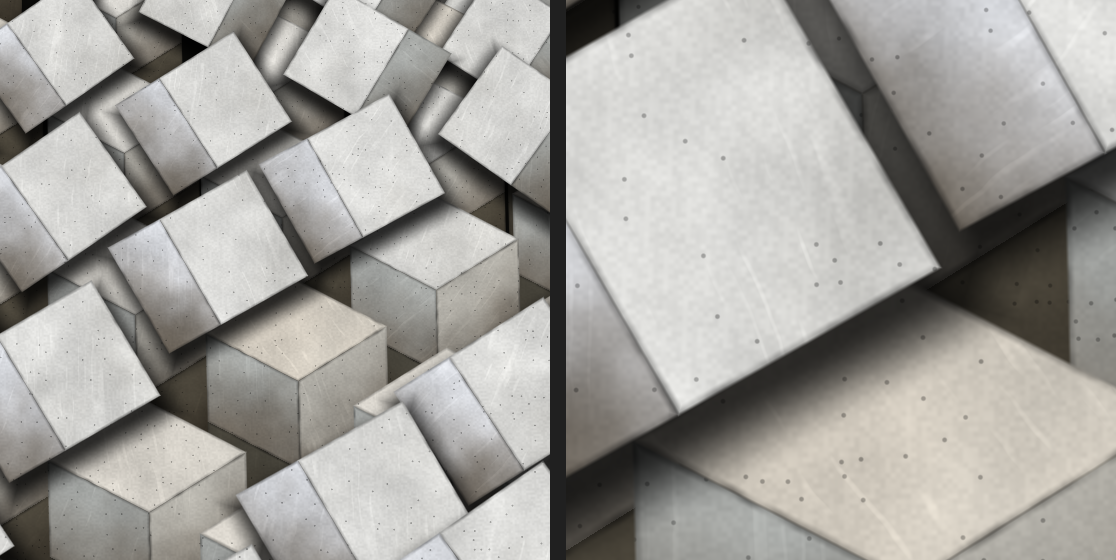
Left: the whole. Right: its middle third, enlarged.
A Shadertoy shader for this pattern:

```glsl
// A heap of weathered concrete cubes: upright columns with tilted cubes leaning on them.

const float CANVAS_HEIGHT = 7.68;   // layout units per canvas height
const float EDGE_SOFT = 0.011;
const vec3 GAP_BLACK   = vec3(0.04, 0.04, 0.033);
const vec3 PALE_GREY   = vec3(0.85, 0.85, 0.84);
const vec3 COOL_WHITE  = vec3(0.86, 0.87, 0.89);
const vec3 WARM_GREY   = vec3(0.70, 0.69, 0.66);
const vec3 MID_GREY    = vec3(0.64, 0.65, 0.64);
const vec3 STAIN_BROWN = vec3(0.40, 0.37, 0.33);

float hash(vec2 p) {
    return fract(sin(dot(p, vec2(127.1, 311.7))) * 43758.55);
}

float noise(vec2 p) {
    vec2 i = floor(p), f = fract(p);
    f = f * f * (3.0 - 2.0 * f);
    return mix(mix(hash(i), hash(i + vec2(1, 0)), f.x),
               mix(hash(i + vec2(0, 1)), hash(i + 1.0), f.x), f.y);
}

float fbm(vec2 p) {
    float sum = 0.0, amp = 0.5;
    for (int k = 0; k < 4; k++) {
        sum += amp * noise(p);
        p = mat2(1.6, 1.2, -1.2, 1.6) * p + 3.7;
        amp *= 0.5;
    }
    return sum;
}

mat2 rotation(float angle) {
    float c = cos(angle), s = sin(angle);
    return mat2(c, s, -s, c);
}

// Brightness of concrete: mottling, grain, trowel streaks and small pores
float concrete(vec2 p, float seed) {
    vec2 q = p + seed * 17.0;
    float mottle = fbm(q * 2.2) - 0.47;
    float grain = noise(q * 42.0) - 0.5;
    vec2 warped = rotation(0.6 + seed) * q + 0.15 * fbm(q * 1.5);
    float streak = smoothstep(0.72, 1.0, noise(warped * vec2(2.5, 24.0)));
    vec2 cell = floor(q * 11.0);
    vec2 pore = fract(q * 11.0) - 0.3 - 0.4 * vec2(hash(cell + 5.0), hash(cell + 9.0));
    float pit = step(0.86, hash(cell)) * (1.0 - smoothstep(0.06, 0.17, length(pore)));
    return 1.0 + 0.22 * mottle + 0.06 * grain + 0.06 * streak - 0.28 * pit;
}

// Signed distance to the sides of a parallelogram spanned by a and b, positive inside
float edgeDistance(vec2 uv, vec2 a, vec2 b) {
    float area = abs(a.x * b.y - a.y * b.x);
    vec2 m = min(uv, 1.0 - uv) * area / vec2(length(b), length(a));
    return min(m.x, m.y);
}

vec2 faceCoords(vec2 p, vec2 origin, vec2 a, vec2 b) {
    return inverse(mat2(a, b)) * (p - origin);
}

// Lays one face over the base; tiers > 1 stacks ever darker copies along b
vec3 paintFace(vec3 base, vec2 p, vec2 origin, vec2 a, vec2 b, float tiers,
               vec3 light, vec3 dark, vec2 fade, float seed) {
    vec2 uv = faceCoords(p, origin, a, b * tiers);
    float cover = smoothstep(-EDGE_SOFT, EDGE_SOFT, edgeDistance(uv, a, b * tiers));
    if (cover <= 0.0) return base;
    uv = clamp(uv, 0.0, 0.999);
    float level = floor(uv.y * tiers);
    uv.y = fract(uv.y * tiers);
    float stain = dot(uv, fade) + 0.5 * (fbm(p * 1.7 + seed * 9.0) - 0.47);
    vec3 color = mix(light, dark, smoothstep(0.0, 1.0, stain));
    float worn = 0.35 * noise(p * 9.0 + seed);
    float rim = 1.0 - smoothstep(0.0, 0.04, edgeDistance(uv, a, b));
    color *= concrete(p, seed) * (1.0 - rim * (0.08 + worn));
    color *= pow(0.4, level) * mix(vec3(1), vec3(1.06, 1.0, 0.88), min(level, 1.0));
    return mix(base, color, cover);
}

vec3 paintColumn(vec3 base, vec2 p, float seed) {
    vec2 left = vec2(-1.2, 0.05), back = vec2(1.22, -0.76);
    vec2 front = vec2(1.28, 0.66), down = vec2(0.03, 1.22);
    base = paintFace(base, p, left, front, down, 3.0, MID_GREY, STAIN_BROWN, vec2(0.15, 0.7), seed);
    base = paintFace(base, p, left + front, back, down, 3.0, WARM_GREY, STAIN_BROWN, vec2(0.1, 0.6), seed + 0.3);
    vec3 top = mix(PALE_GREY, vec3(0.84, 0.81, 0.76), seed);
    return paintFace(base, p, left, back, front, 1.0, top, WARM_GREY, vec2(0.2), seed + 0.6);
}

vec3 paintTilted(vec3 base, vec2 p, float seed, vec3 sideLight) {
    vec2 corner = vec2(-0.8, -0.35), across = vec2(1.18, -0.72);
    vec2 along = vec2(0.9, 1.43), side = vec2(-0.7, 0.42);
    // Soft contact shadow below the cube
    vec2 uv = faceCoords(p - vec2(0.08, 0.16), corner + side, across - side, along);
    float shade = smoothstep(-0.28, 0.12, edgeDistance(uv, across - side, along));
    base *= 1.0 - 0.8 * shade;
    base = paintFace(base, p, corner, side, along, 1.0, sideLight, STAIN_BROWN, vec2(0.4, 0.45), seed);
    return paintFace(base, p, corner, across, along, 1.0, PALE_GREY, WARM_GREY, vec2(0.1, 0.2), seed + 0.4);
}

void mainImage(out vec4 fragColor, in vec2 fragCoord) {
    vec2 p = vec2(fragCoord.x, iResolution.y - fragCoord.y) / iResolution.y * CANVAS_HEIGHT;
    vec3 color = GAP_BLACK * (0.6 + 0.8 * fbm(p * 2.0));

    // Slanted lattice, painted from back to front
    for (int j = -4; j <= 2; j++) {
        for (int i = -1; i <= 3; i++) {
            vec2 cell = vec2(i, j);
            float seed = hash(cell + 2.3), turn = hash(cell + 7.9) - 0.5;
            vec2 center = vec2(0.8 + 2.1 * cell.x,
                               2.55 + 0.9 * cell.x + 2.25 * cell.y + 0.22 * cell.y * cell.y);
            center += 0.14 * (vec2(seed, hash(cell + 4.1)) - 0.5);
            float size = 1.0 + 0.06 * (center.y - 3.5);
            vec2 local = (p - center) / size;
            color = paintColumn(color, local - vec2(1.05, 1.15), seed);

            // One diagonal stays free of leaning cubes; the far rows lean the other way
            if (i + j != 2) {
                bool far = j < -1;
                local.x *= far ? -1.0 : 1.0;
                vec3 sideLight = far ? MID_GREY : COOL_WHITE;
                color = paintTilted(color, rotation(0.16 * turn) * local, seed, sideLight);
            }
        }
    }
    fragColor = vec4(clamp(color, 0.0, 1.0), 1.0);
}
```
